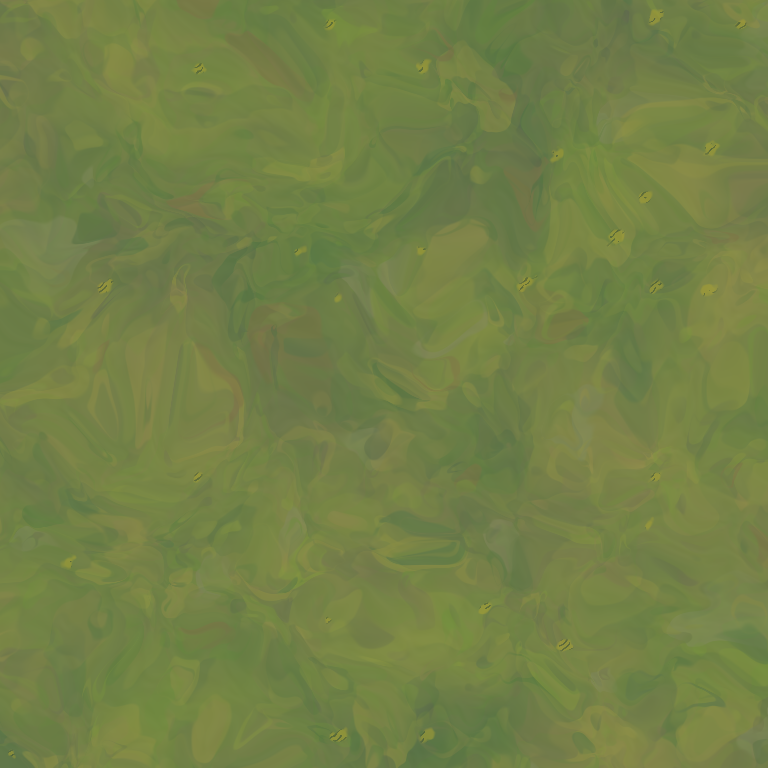
This texture is drawn by a three.js fragment shader. Its source:

```glsl
varying vec2 vUv;

const vec3 MOSS = vec3(0.441, 0.498, 0.277);
const vec3 LIGHT_AXIS = vec3(0.068, 0.046, -0.004);
const vec3 EARTH_AXIS = vec3(0.030, -0.020, 0.024);
const vec3 OCHRE = vec3(0.57, 0.57, 0.27);
const vec3 SAGE = vec3(0.50, 0.53, 0.37);
const vec3 TEAL = vec3(0.33, 0.45, 0.29);
const vec3 UMBER = vec3(0.48, 0.43, 0.28);
const vec3 LEMON = vec3(0.66, 0.63, 0.20);
const vec3 SHADOW = vec3(0.29, 0.35, 0.19);

vec3 hash3(vec2 p) {
  vec3 q = fract(p.xyx * vec3(0.1031, 0.1030, 0.0973));
  q += dot(q, q.yxz + 33.33);
  return fract((q.xxy + q.yzz) * q.zyx);
}

vec2 noise2(vec2 p) {
  vec2 i = floor(p);
  vec2 f = fract(p);
  f = f * f * (3.0 - 2.0 * f);
  vec2 low = mix(hash3(i).xy, hash3(i + vec2(1.0, 0.0)).xy, f.x);
  vec2 high = mix(hash3(i + vec2(0.0, 1.0)).xy, hash3(i + 1.0).xy, f.x);
  return mix(low, high, f.y);
}

// Two independent fractal fields, each centred on zero
vec2 fbm2(vec2 p) {
  vec2 sum = vec2(0.0);
  float weight = 0.55;
  for (int i = 0; i < 3; i++) {
    sum += weight * (noise2(p) - 0.5);
    p = mat2(0.8, 0.6, -0.6, 0.8) * p * 2.1 + 17.3;
    weight *= 0.5;
  }
  return sum;
}

mat2 rotation(float angle) {
  float c = cos(angle);
  float s = sin(angle);
  return mat2(c, s, -s, c);
}

vec3 greenPigment(vec2 p, vec2 jitter) {
  vec2 field = fbm2(p * vec2(5.0, 6.5) + 40.0) * vec2(2.7, 2.1);
  field += (jitter - 0.5) * vec2(2.0, 1.7);
  return MOSS + LIGHT_AXIS * field.x + EARTH_AXIS * field.y;
}

vec3 accentPigment(float pick) {
  vec3 color = mix(OCHRE, SAGE, step(0.44, pick));
  color = mix(color, TEAL, step(0.64, pick));
  return mix(color, UMBER, step(0.86, pick));
}

// Ragged dabs and tapered curls, overlapping in a fixed order
vec3 paintDabs(vec3 color, vec2 p, float cells, float seed, float share, float opacity, float accent) {
  vec2 g = p * cells;
  float blur = 0.0022 * cells;
  float ragged = (noise2(g * 2.6 + seed).x - 0.5) * 0.36;
  for (int j = -1; j <= 1; j++) {
    for (int i = -1; i <= 1; i++) {
      vec2 id = floor(g) + vec2(float(i), float(j));
      vec3 place = hash3(id + seed);
      vec3 look = hash3(id + seed + 71.7);
      vec2 center = id + 0.5 + (place.xy - 0.5) * 0.8;
      vec2 d = rotation(place.z * 6.2832) * (g - center);
      float radius = mix(0.26, 0.60, look.x * look.x);
      float edge = length(d * vec2(1.0, mix(1.1, 2.0, look.y))) - radius + ragged;
      float curl = abs(edge) - 0.13 * smoothstep(-radius, radius, d.x);
      edge = mix(edge, curl, step(0.66, look.z));
      float mask = 1.0 - smoothstep(-blur, blur, edge);
      float fade = mix(0.45, 1.0, smoothstep(-radius, radius * 0.4, d.x));
      vec3 jitter = hash3(id + seed + 133.1);
      vec3 pigment = mix(greenPigment(center / cells, jitter.xy), accentPigment(jitter.x), accent);
      color = mix(color, pigment, mask * fade * opacity * step(jitter.z, share));
    }
  }
  return color;
}

// Folds of paint: a soft ramp that ends in a crisp lip
float paintFold(float height) {
  float f = fract(height);
  return f - smoothstep(0.88, 1.0, f) - 0.44;
}

// Sparse bright flecks scored with dark diagonal bristle marks
vec3 paintFlecks(vec3 color, vec2 p, float cells, float share) {
  vec2 g = p * cells;
  vec2 id = floor(g);
  vec3 r = hash3(id + 311.0);
  vec2 d = rotation(-0.7) * (g - id - 0.5 - (r.xy - 0.5) * 0.5);
  vec2 wobble = noise2(g * 9.0);
  float edge = length(d * vec2(1.0, 1.5)) - mix(0.08, 0.2, r.y) + (wobble.y - 0.5) * 0.16;
  float mask = (1.0 - smoothstep(-0.06, 0.04, edge)) * step(r.z, share);
  float score = smoothstep(0.6, 0.9, 0.5 + 0.5 * sin(d.y * 60.0 + wobble.x * 5.0));
  vec3 fleck = mix(LEMON, SHADOW, score * step(0.5, wobble.x));
  return mix(color, fleck, mask * 0.55);
}

void main() {
  // Swirl the canvas at four scales
  vec2 p = vUv + 2.0;
  p += 0.090 * (noise2(p * 5.0) - 0.5);
  p += 0.055 * (noise2(p * 13.0 + 9.0) - 0.5);
  p += 0.024 * (noise2(p * 31.0 + 23.0) - 0.5);
  p += 0.007 * (noise2(p * 67.0 + 5.0) - 0.5);

  // Build paint from broad patches to small strokes
  vec3 color = greenPigment(p, vec2(0.5));
  color = paintDabs(color, p, 7.0, 11.0, 0.85, 0.60, 0.0);
  color = paintDabs(color, p, 9.0, 53.0, 0.42, 0.66, 0.75);
  color = paintDabs(color, p, 14.0, 97.0, 0.75, 0.62, 0.0);
  color = paintDabs(color, p, 19.0, 151.0, 0.20, 0.60, 0.75);
  color = paintDabs(color, p, 29.0, 199.0, 0.60, 0.55, 0.0);

  // Crisp folds, scored flecks and faint bristle grain
  vec2 folds = fbm2(p * 11.0 + 61.0) * 4.5;
  color += LIGHT_AXIS * 0.42 * paintFold(folds.x) + EARTH_AXIS * 0.45 * paintFold(folds.y);
  color = paintFlecks(color, vUv + 2.0, 17.0, 0.11);
  color += 0.014 * (noise2(rotation(0.6) * p * vec2(70.0, 150.0)).x - 0.5);
  gl_FragColor = vec4(color, 1.0);
}
```
